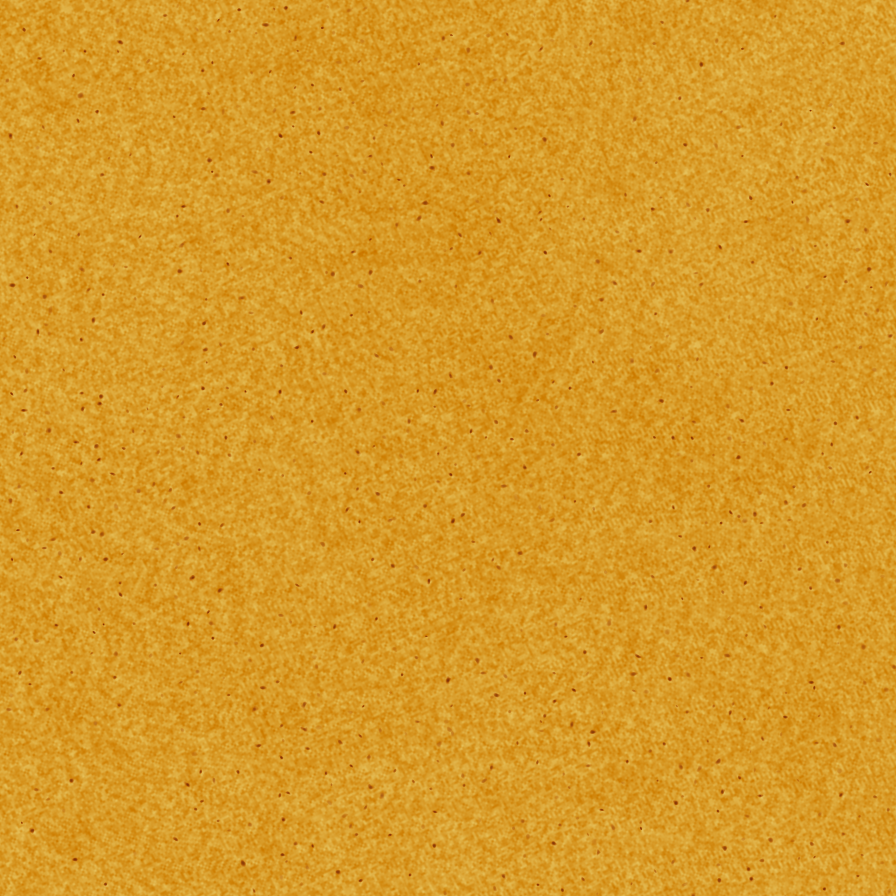
Give the GLSL for this texture, as a WebGL 1 fragment shader.

```glsl
precision highp float;
uniform vec2 u_resolution;

// Colours
const vec3 OCHRE = vec3(0.849, 0.614, 0.166);
const vec3 TONE_STEP = vec3(0.0125, 0.035, 0.047);
const vec3 PIT_RIM = vec3(0.75, 0.39, 0.03);
const vec3 PIT_CORE = vec3(0.42, 0.13, 0.02);

// Surface: frequencies per canvas height, strengths in tone steps
const float GRAIN_FREQ = 225.0;
const float GRAIN_FINE_FREQ = 390.0;
const float GRAIN_AMP = 3.5;
const float GRAIN_FINE_AMP = 4.3;
const float MOTTLE_FREQ = 42.0;
const float MOTTLE_AMP = 1.2;
const float CLOUD_FREQ = 3.2;
const float CLOUD_AMP = 1.3;
const float STAIN_FREQ = 24.0;
const float STAIN_AMP = 0.7;

// Pits: cells per canvas height, radii in canvas heights
const float PIT_CELLS = 38.0;
const float PIT_CHANCE = 0.55;
const float PIT_MIN_RADIUS = 0.0018;
const float PIT_MAX_RADIUS = 0.0036;
const float PIT_MAX_STRETCH = 1.9;
const float PIT_RAGGED_FREQ = 330.0;
const float PIT_GLINT = 1.6;
const vec2 GLINT_SHIFT = vec2(0.7, -0.9);

float hash(vec2 p) {
  return fract(sin(dot(p, vec2(127.1, 311.7))) * 43758.5453);
}

vec2 hash2(vec2 p) {
  return vec2(hash(p), hash(p + 57.3));
}

mat2 rotation(float angle) {
  float c = cos(angle), s = sin(angle);
  return mat2(c, s, -s, c);
}

float valueNoise(vec2 p) {
  vec2 i = floor(p);
  vec2 f = fract(p);
  f = f * f * (3.0 - 2.0 * f);
  float low = mix(hash(i), hash(i + vec2(1.0, 0.0)), f.x);
  float high = mix(hash(i + vec2(0.0, 1.0)), hash(i + 1.0), f.x);
  return mix(low, high, f.y);
}

float fbm(vec2 p) {
  float sum = 0.0;
  float weight = 0.5;
  for (int octave = 0; octave < 4; octave++) {
    sum += weight * valueNoise(p);
    p = rotation(0.65) * p * 2.03 + 11.7;
    weight *= 0.5;
  }
  return sum / 0.9375;
}

// Signed tone offset of the grainy, faintly clouded ground
float surfaceTone(vec2 uv) {
  float grain = (valueNoise(rotation(0.5) * uv * GRAIN_FREQ) - 0.5) * GRAIN_AMP;
  grain += (valueNoise(rotation(1.1) * uv * GRAIN_FINE_FREQ + 31.0) - 0.5) * GRAIN_FINE_AMP;
  float mottle = (fbm(uv * MOTTLE_FREQ + 5.0) - 0.5) * MOTTLE_AMP;
  float cloud = (fbm(uv * CLOUD_FREQ + 2.4) - 0.5) * CLOUD_AMP;
  float stain = smoothstep(0.56, 0.78, fbm(uv * STAIN_FREQ + 19.0)) * STAIN_AMP;
  return grain + mottle + cloud - stain + 0.08;
}

// x: rim coverage, y: core darkness, z: glint beside the pit
vec3 pits(vec2 uv) {
  vec3 result = vec3(0.0);
  vec2 home = floor(uv * PIT_CELLS);
  float ragged = 0.65 + 0.7 * valueNoise(uv * PIT_RAGGED_FREQ + 73.0);
  for (int y = -1; y <= 1; y++) {
    for (int x = -1; x <= 1; x++) {
      vec2 cell = home + vec2(float(x), float(y));
      vec2 center = (cell + hash2(cell + 3.1)) / PIT_CELLS;
      float density = PIT_CHANCE * (0.3 + 1.4 * valueNoise(center * 6.0 + 8.0));
      float present = step(hash(cell + 17.9), density);
      vec2 traits = hash2(cell + 41.7);
      float radius = mix(PIT_MIN_RADIUS, PIT_MAX_RADIUS, traits.x);
      float depth = mix(0.25, 1.0, traits.y) * present;
      float stretch = sqrt(mix(1.0, PIT_MAX_STRETCH, hash(cell + 91.1)));
      vec2 offset = (uv - center) / radius;
      vec2 turned = rotation(6.2832 * hash(cell + 71.3)) * offset;
      float dist = length(turned * vec2(stretch, 1.0 / stretch)) * ragged;
      float rim = (1.0 - smoothstep(0.4, 1.1, dist)) * depth;
      float core = (1.0 - smoothstep(0.1, 0.8, dist)) * depth * depth;
      float glint = (1.0 - smoothstep(0.2, 1.0, length(offset - GLINT_SHIFT))) * depth;
      result = max(result, vec3(rim, core, glint));
    }
  }
  return result;
}

void main() {
  vec2 uv = gl_FragCoord.xy / u_resolution.y;
  vec3 pit = pits(uv);
  float tone = surfaceTone(uv) + PIT_GLINT * pit.z;
  vec3 color = OCHRE + TONE_STEP * tone;
  color = mix(color, PIT_RIM, pit.x);
  color = mix(color, PIT_CORE, pit.y * 0.75);
  gl_FragColor = vec4(clamp(color, 0.0, 1.0), 1.0);
}
```
